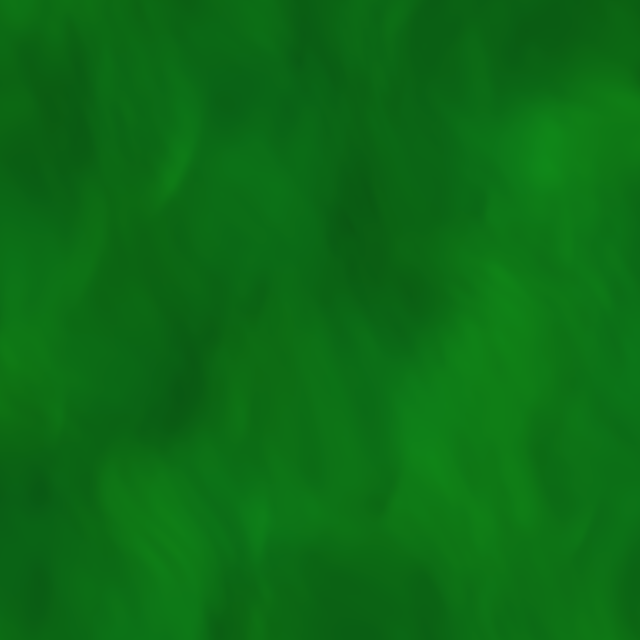
This texture is drawn by a WebGL 2 fragment shader. Its source:

```glsl
#version 300 es
precision highp float;
// Soft green wash: broad, upright, warped clouds of tone, with faint
// brush streaks and scattered blurred dabs, lighter and darker.
// Tone is summed from value noise and a jittered grid, then coloured.

#define CLOUD_SCALE vec2(4.6, 3.6)
#define WARP 0.05
#define CLOUD_CONTRAST 0.50
#define STREAK_CONTRAST 0.045
#define DAB_CELLS 6.0
#define DAB_SHARE 0.55
#define DAB_CONTRAST 0.40
#define BASE_TONE 0.305
#define DARK_GREEN vec3(0.039, 0.360, 0.075)
#define LIGHT_GREEN vec3(0.066, 0.560, 0.096)

uniform vec2 u_resolution;
out vec4 fragColor;

vec3 hash3(vec2 p) {
    vec3 q = fract(p.xyx * vec3(0.1031, 0.1030, 0.0973));
    q += dot(q, q.yxz + 33.33);
    return fract((q.xxy + q.yzz) * q.zyx);
}

mat2 rotation(float angle) {
    float c = cos(angle), s = sin(angle);
    return mat2(c, s, -s, c);
}

// Value noise from -1 to 1 with a quintic fade.
float noise(vec2 p) {
    vec2 cell = floor(p), f = fract(p);
    f = f * f * f * (f * (f * 6.0 - 15.0) + 10.0);
    float low = mix(hash3(cell).x, hash3(cell + vec2(1, 0)).x, f.x);
    float high = mix(hash3(cell + vec2(0, 1)).x, hash3(cell + vec2(1, 1)).x, f.x);
    return 2.0 * mix(low, high, f.y) - 1.0;
}

// Four turned octaves, each finer one more stretched upright.
float clouds(vec2 p) {
    float sum = 0.0, weight = 0.62;
    vec2 scale = CLOUD_SCALE;
    for (int i = 0; i < 4; i++) {
        float octave = float(i);
        vec2 q = rotation(0.35 - 0.3 * octave) * p;
        sum += weight * noise(q * scale + 17.3 * (octave + 1.0));
        scale *= vec2(2.2, 1.8);
        weight *= 0.5;
    }
    return sum;
}

// Blurred ellipses leaning off the vertical, each with one firmer side.
float dabs(vec2 p) {
    vec2 grid = p * DAB_CELLS, home = floor(grid);
    float sum = 0.0;
    for (int y = -1; y <= 1; y++) {
        for (int x = -1; x <= 1; x++) {
            vec2 cell = home + vec2(x, y);
            vec3 place = hash3(cell + 41.0), kind = hash3(cell + 113.0);
            if (place.z > DAB_SHARE) continue;
            vec2 d = rotation((kind.x - 0.5) * 1.1) * (grid - cell - place.xy);
            bool isLight = kind.y > 0.55;
            vec2 size = isLight ? vec2(0.14, 0.38) : vec2(0.12, 0.22);
            size *= mix(0.7, 1.25, kind.z);
            d.x += 0.25 * d.y * d.y;
            size.x *= d.x > 0.0 ? 0.5 : 1.3;
            size.y *= d.y > 0.0 ? 1.25 : 0.7;
            float strength = mix(0.25, 1.0, fract(kind.z * 7.0 + kind.x));
            d /= size;
            sum += (isLight ? 1.0 : -0.8) * strength * exp(-dot(d, d));
        }
    }
    return sum;
}

void main() {
    vec2 uv = gl_FragCoord.xy / min(u_resolution.x, u_resolution.y);

    // Bend the plane so that cloud borders wander.
    vec2 bend = vec2(noise(uv * 5.0 + 3.7), noise(uv * 4.0 + 29.1));
    vec2 p = uv + WARP * bend;

    // Long faint streaks in two leaning directions.
    float streaks = noise(rotation(0.3) * p * vec2(30.0, 7.0) + 61.0)
                  + noise(rotation(-0.4) * p * vec2(38.0, 8.0) + 87.0);

    float cloud = clouds(p);
    float tone = BASE_TONE + CLOUD_CONTRAST * (cloud + 0.2 * cloud * cloud);
    tone += STREAK_CONTRAST * streaks;
    tone += DAB_CONTRAST * dabs(uv + 0.15 * WARP * bend);

    // A slight drift between warm and cool green.
    vec3 colour = mix(DARK_GREEN, LIGHT_GREEN, clamp(tone, -0.15, 1.15));
    colour += vec3(0.004, 0.0, -0.008) * noise(p * 5.0 + 140.0);
    fragColor = vec4(colour, 1.0);
}
```
